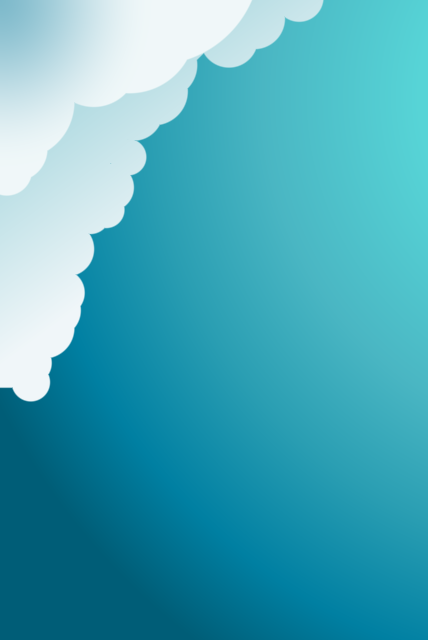
This background is drawn by a Shadertoy shader. Its source:

```glsl
// Two layers of scalloped white cloud in the corner of a teal radial sky.

// Lengths are percent of the canvas width, measured from the top left corner.
const vec2 SKY_CENTER = vec2(142.6, 22.5);

// Sky rings: colour, radius
const int RINGS = 5;
const vec4 SKY[RINGS] = vec4[RINGS](
    vec4(0.340, 0.830, 0.840, 45.0),
    vec4(0.290, 0.715, 0.765, 81.0),
    vec4(0.165, 0.620, 0.700, 108.0),
    vec4(0.000, 0.500, 0.635, 137.0),
    vec4(0.000, 0.365, 0.465, 160.0));

// Cloud puffs: centre, radius
const int BACK_PUFFS = 16;
const vec3 BACK[BACK_PUFFS] = vec3[BACK_PUFFS](
    vec3(69.9, -0.6, 5.7), vec3(59.4, 4.3, 7.2),
    vec3(53.5, 9.0, 6.8), vec3(38.3, 15.2, 7.8),
    vec3(35.9, 21.3, 8.0), vec3(31.2, 26.0, 6.9),
    vec3(29.9, 36.7, 4.3), vec3(25.7, 43.8, 5.6),
    vec3(24.8, 49.0, 4.3), vec3(21.1, 50.0, 4.7),
    vec3(15.6, 58.2, 6.4), vec3(14.3, 68.4, 5.5),
    vec3(12.5, 72.5, 6.4), vec3(10.2, 76.6, 7.2),
    vec3(7.0, 84.8, 5.1), vec3(7.2, 89.3, 4.5));

const int FRONT_PUFFS = 7;
const vec3 FRONT[FRONT_PUFFS] = vec3[FRONT_PUFFS](
    vec3(35.9, -9.8, 25.0), vec3(30.3, 6.4, 15.4),
    vec3(21.9, 14.6, 10.4), vec3(3.9, 23.8, 13.5),
    vec3(3.5, 34.8, 7.6), vec3(1.6, 39.8, 5.9),
    vec3(0.0, 0.0, 27.3));

// Curved body that fills the back cloud behind its puffs
const float BODY_X = 10.9;
const float BODY_CURVE = 0.00717;
const float BODY_TURN = 84.0;
const float BODY_BOTTOM = 90.6;

const vec3 BACK_SHADE = vec3(0.71, 0.865, 0.89);
const vec3 BACK_LIGHT = vec3(0.94, 0.965, 0.975);
const vec3 FRONT_SHADE = vec3(0.48, 0.72, 0.79);
const vec3 FRONT_LIGHT = vec3(0.94, 0.97, 0.975);
const float FRONT_FADE = 40.0;

float puffDistance(vec2 p, vec3 puff) {
    return length(p - puff.xy) - puff.z;
}

float backCloud(vec2 p) {
    float rise = BODY_TURN - p.y;
    float side = p.x - BODY_X - BODY_CURVE * rise * rise;
    float slope = 2.0 * BODY_CURVE * rise;
    float d = max(side / sqrt(1.0 + slope * slope), p.y - BODY_BOTTOM);
    for (int i = 0; i < BACK_PUFFS; i++) d = min(d, puffDistance(p, BACK[i]));
    return d;
}

float frontCloud(vec2 p) {
    float d = 1e3;
    for (int i = 0; i < FRONT_PUFFS; i++) d = min(d, puffDistance(p, FRONT[i]));
    return d;
}

vec3 skyColor(vec2 p) {
    float r = length(p - SKY_CENTER);
    vec3 color = SKY[0].rgb;
    for (int i = 1; i < RINGS; i++) {
        float t = clamp((r - SKY[i - 1].w) / (SKY[i].w - SKY[i - 1].w), 0.0, 1.0);
        color = mix(color, SKY[i].rgb, t);
    }
    return color;
}

void mainImage(out vec4 fragColor, in vec2 fragCoord) {
    float pixel = 100.0 / iResolution.x;
    vec2 p = vec2(fragCoord.x, iResolution.y - fragCoord.y) * pixel;
    vec3 color = skyColor(p);

    // Back layer brightens toward its lower tip
    float backLight = clamp(dot(p, vec2(0.0161, 0.0218)) - 0.86, 0.0, 1.0);
    vec3 backColor = mix(BACK_SHADE, BACK_LIGHT, backLight);
    color = mix(color, backColor, 1.0 - smoothstep(-pixel, pixel, backCloud(p)));

    // Front layer brightens away from the corner
    float frontLight = smoothstep(-4.0, FRONT_FADE, length(p * vec2(1.1, 1.0)));
    vec3 frontColor = mix(FRONT_SHADE, FRONT_LIGHT, frontLight);
    color = mix(color, frontColor, 1.0 - smoothstep(-pixel, pixel, frontCloud(p)));

    fragColor = vec4(color, 1.0);
}
```
